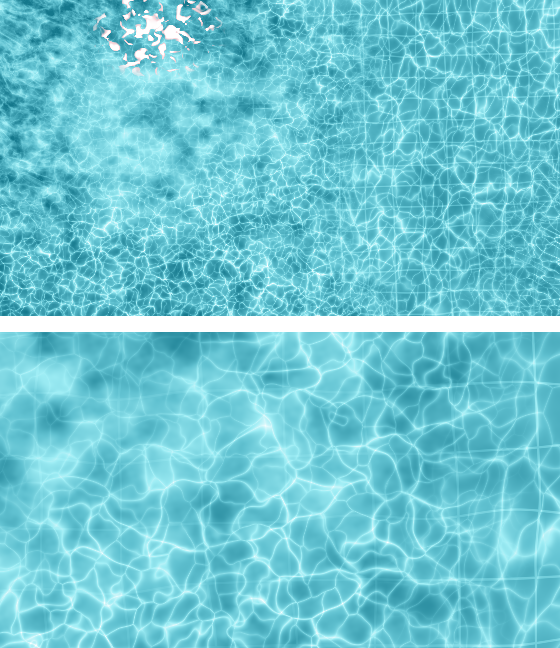
Top, the full canvas; bottom, a detail of the centre.
Reproduce this texture procedurally as a Shadertoy shader.

```glsl
// Sunlit swimming pool from above: caustic webs, soft ripples, tile joints and sun glitter.

float hash(vec2 p) {
    return fract(sin(dot(p, vec2(127.1, 311.7))) * 43758.5453);
}

vec2 hash2(vec2 p) {
    return vec2(hash(p), hash(p + 57.3));
}

float noise(vec2 p) {
    vec2 i = floor(p), f = fract(p);
    f = f * f * (3.0 - 2.0 * f);
    return mix(mix(hash(i), hash(i + vec2(1, 0)), f.x),
               mix(hash(i + vec2(0, 1)), hash(i + vec2(1, 1)), f.x), f.y);
}

float fbm(vec2 p) {
    float sum = 0.0, amp = 0.53;
    for (int i = 0; i < 4; i++) {
        sum += amp * noise(p);
        p = mat2(0.8, 0.6, -0.6, 0.8) * p * 2.03 + 11.7;
        amp *= 0.5;
    }
    return sum;
}

vec2 warp(vec2 p) {
    return vec2(noise(p), noise(p + 31.4)) - 0.5;
}

// Bright, uneven threads along the borders of warped cells
float web(vec2 p) {
    p += 0.9 * warp(p * 0.8) + 0.35 * warp(p * 2.3);
    vec2 cell = floor(p);
    float near = 8.0, second = 8.0;
    for (int y = -1; y <= 1; y++)
    for (int x = -1; x <= 1; x++) {
        vec2 c = cell + vec2(x, y);
        float d = length(c + 0.1 + 0.8 * hash2(c) - p);
        second = min(second, max(near, d));
        near = min(near, d);
    }
    float edge = second - near;
    float thread = exp(-edge * mix(9.0, 22.0, noise(p * 1.1 + 5.0)));
    return (0.65 * thread + 0.35 * exp(-edge * 4.0)) * (0.5 + noise(p * 0.9 + 19.0));
}

float blob(vec2 p, vec2 center, vec2 radius) {
    vec2 d = (p - center) / radius;
    return exp(-dot(d, d));
}

float joint(float x, float width, float aa) {
    float d = abs(fract(x) - 0.5);
    return 1.0 - smoothstep(width, width + aa, d);
}

vec3 waterColor(float light) {
    vec3 c = mix(vec3(0.08, 0.47, 0.55), vec3(0.38, 0.76, 0.82), clamp((light - 0.08) / 0.3, 0.0, 1.0));
    c = mix(c, vec3(0.62, 0.93, 0.96), clamp((light - 0.38) / 0.24, 0.0, 1.0));
    return mix(c, vec3(1.0), clamp((light - 0.62) / 0.38, 0.0, 1.0));
}

void mainImage(out vec4 fragColor, in vec2 fragCoord) {
    vec2 p = fragCoord / iResolution.y;
    p.x += 0.5 * (16.0 / 9.0 - iResolution.x / iResolution.y);
    float px = 1.0 / iResolution.y;

    // Regions of the surface
    vec2 q = p + 0.22 * warp(p * 5.0);
    float calm = smoothstep(0.98, 1.22, q.x + 0.1 * (q.y - 0.5));
    float haze = clamp(1.3 * blob(q, vec2(0.58, 0.64), vec2(0.36, 0.28)), 0.0, 1.0) * (1.0 - calm);
    float chop = smoothstep(0.5, 0.12, q.x - 0.35 * (q.y - 0.6)) * smoothstep(0.15, 0.6, q.y);
    chop = max(chop, smoothstep(0.84, 0.96, q.y) * smoothstep(0.9, 0.6, q.x));
    float corner = blob(q, vec2(1.8, 0.18), vec2(0.2, 0.26));

    float broad = fbm(p * 5.0) - 0.5;
    float patches = fbm(p * vec2(17.0, 21.0)) - 0.5;
    float fine = fbm(p * 48.0) - 0.5;

    // Wide nets over the calm side, tight ones elsewhere
    vec2 slanted = mat2(0.91, 0.42, -0.42, 0.91) * p;
    float wideNet = 0.75 * web(p * vec2(15.0, 13.0)) + 0.5 * web(slanted * vec2(27.0, 17.0) + 40.0);
    float tightNet = 0.75 * web(p * vec2(21.0, 24.0) + 9.0) + 0.5 * web(slanted * vec2(37.0, 31.0) + 70.0);
    float calmLight = 0.25 + 0.45 * wideNet + 0.22 * broad + 0.12 * patches;
    float busyLight = 0.21 + 0.56 * tightNet + 0.2 * broad + 0.4 * patches;
    float light = mix(busyLight, calmLight, calm);

    // Pale blurred patches
    float soft = 0.46 + 0.75 * patches + 0.25 * broad + 0.1 * tightNet;
    light = mix(light, soft, 0.85 * haze);

    // Short choppy glints
    vec2 flow = slanted * vec2(19.0, 38.0) + 1.6 * warp(p * 13.0);
    float crest = 1.0 - abs(2.0 * fbm(flow) - 1.0);
    float choppy = 0.17 + 0.34 * pow(crest, 4.0) + 0.65 * patches + 0.5 * fine;
    light = mix(light, choppy, 0.8 * chop * (1.0 - 0.6 * haze));

    // Fine crossing ripples in the lower right
    float rippled = 0.2 + 0.62 * web(slanted * vec2(24.0, 46.0) + 15.0) + 0.4 * patches;
    light = mix(light, rippled, 0.85 * corner);

    // Tile joints bent by refraction
    vec2 tile = p + 0.012 * warp(p * 12.0) + vec2(0.03 * p.y, -0.03 * p.x);
    float joints = max(joint(tile.x / 0.087, 0.008, px / 0.087),
                       joint(tile.y / 0.068, 0.010, px / 0.068));
    light += 0.13 * joints * mix(0.25, 1.0, calm) * (1.0 - chop) * (1.0 - corner);

    vec3 color = waterColor(light);

    // Sun glitter with warm fringes
    float sun = blob(p, vec2(0.5, 0.9), vec2(0.17, 0.12));
    float spark = noise(p * vec2(62.0, 74.0) + 2.0 * warp(p * 40.0)) + 0.38 * sun;
    color = mix(color, vec3(0.96, 0.82, 0.84), smoothstep(0.84, 0.93, spark) * smoothstep(0.15, 0.4, sun));
    color = mix(color, vec3(1.0), smoothstep(0.92, 1.0, spark) * smoothstep(0.15, 0.4, sun));

    fragColor = vec4(color, 1.0);
}
```
